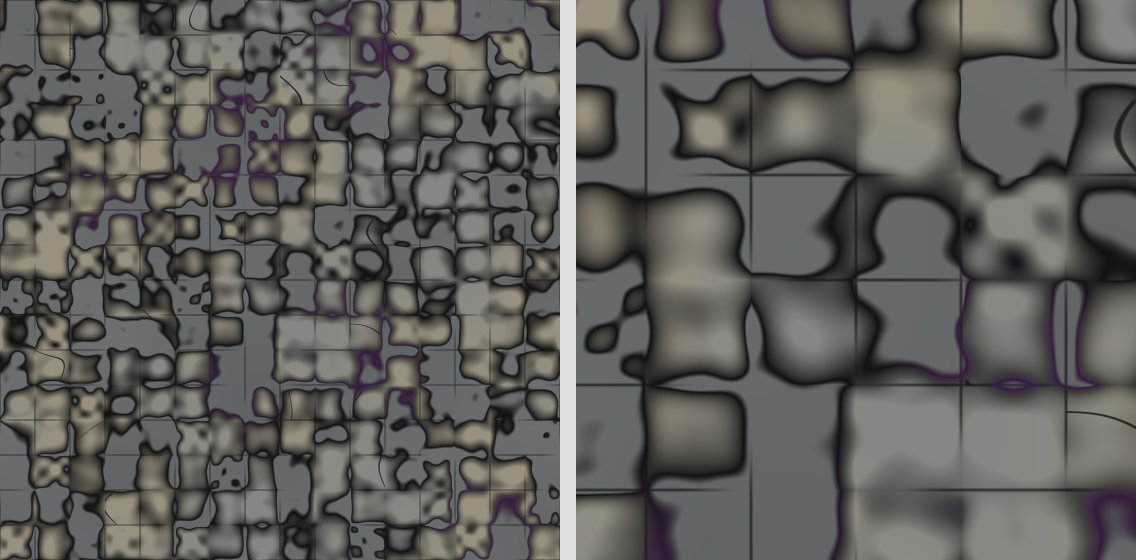
Left: the whole. Right: its middle third, enlarged.
Write a Shadertoy shader that draws this pattern.

```glsl
#define CELLS 16.0
#define SAMPLES 3
#define WARP 0.1
#define RIM_OUT 0.24
#define RIM_IN 0.9
#define CRACK_WIDTH 0.035
#define GROUND vec3(0.415, 0.425, 0.43)
#define RIM vec3(0.07, 0.07, 0.075)
#define PURPLE vec3(0.21, 0.11, 0.24)
#define TAN vec3(0.60, 0.57, 0.50)
#define STEEL vec3(0.52, 0.53, 0.51)

const float PI = 3.14159265;

// Four random values per lattice point, wrapping at the canvas edge
vec4 hash4(vec2 n, float salt) {
    n = mod(n, CELLS) + salt;
    vec4 h = fract(n.xyxy * vec4(0.1031, 0.1030, 0.0973, 0.1099));
    h += dot(h, h.wzxy + 33.33);
    return fract((h.xxyz + h.yzzw) * h.zywx);
}

float cornerValue(vec2 n) {
    return 1.3 * hash4(n, 11.0).x - 0.62;
}

// Bulges of the bottom (x) and left (y) border of a cell
vec2 borderValue(vec2 n, vec2 dome, vec2 thirds) {
    vec4 h = 2.0 * hash4(n, 91.0) - 1.0;
    return (0.95 * h.xy - 0.08) * dome + 0.3 * h.zw * thirds;
}

// Broad drifting regions from layered sines, roughly -1 to 1
float regions(vec2 p, float phase) {
    vec2 w = 2.0 * PI * p;
    float a = sin(w.x + 1.3 * sin(w.y + phase) + phase);
    float b = sin(2.0 * w.y - w.x + 1.7 * phase);
    float c = sin(3.0 * w.x + 2.0 * w.y + 2.3 * phase);
    return 0.4 * a + 0.35 * b + 0.25 * c;
}

// Relief: steep at the lattice lines, level in the middle of each cell
float relief(vec2 q, vec4 shape, vec4 detail) {
    vec2 n = floor(q);
    vec2 u = q - n;
    vec2 dome = pow(max(sin(PI * u), 0.0), vec2(0.7));
    vec2 thirds = sin(3.0 * PI * u);
    vec2 bottomLeft = borderValue(n, dome, thirds);
    float top = borderValue(n + vec2(0, 1), dome, thirds).x;
    float right = borderValue(n + vec2(1, 0), dome, thirds).y;

    // Corners and borders fade quickly towards the middle
    vec2 v = u + WARP * sin(PI * u) * sin(2.6 * u.yx + 6.0 * detail.zw);
    vec2 s = 2.0 * v - 1.0;
    vec2 t = 0.5 + 0.5 * s * s * s;
    float low = mix(cornerValue(n), cornerValue(n + vec2(1, 0)), t.x);
    float high = mix(cornerValue(n + vec2(0, 1)), cornerValue(n + 1.0), t.x);
    float f = mix(low, high, t.y);
    vec2 after = pow(max(s, 0.0), vec2(2.6));
    vec2 before = pow(max(-s, 0.0), vec2(2.6));
    f += bottomLeft.x * before.y + top * after.y;
    f += bottomLeft.y * before.x + right * after.x;

    // Raised or sunken dome; cell modes vanish on the borders
    dome = pow(max(sin(PI * v), 0.0), vec2(0.8));
    thirds = sin(3.0 * PI * v);
    vec2 halves = sin(2.0 * PI * v);
    float height = shape.x > -0.25 ? 0.8 + 0.3 * shape.x : -0.22 + 0.3 * shape.x;
    f += dome.x * dome.y * height;
    f += 0.16 * (halves.x * dome.y * shape.y + halves.y * dome.x * shape.z);
    f += 0.22 * (thirds.x * dome.y * shape.w + thirds.y * dome.x * shape.y);
    f += 0.5 * smoothstep(0.75, 0.95, detail.x) * thirds.x * thirds.y;
    return f;
}

// Fine wandering contour lines
float crack(vec2 q) {
    float c = sin(1.3 * q.x + 1.7 * sin(0.9 * q.y))
            + 0.7 * sin(1.9 * q.y + 1.2 * sin(1.6 * q.x));
    return 1.0 - smoothstep(0.3 * CRACK_WIDTH, CRACK_WIDTH, abs(c));
}

vec3 surface(vec2 p) {
    vec2 q = p * CELLS;
    vec2 n = floor(q);
    vec4 shape = 2.0 * hash4(n, 37.0) - 1.0;
    vec4 detail = hash4(n, 71.0);
    float f = relief(q, shape, detail);

    // Regional tints
    float warm = smoothstep(-0.5, 0.3, regions(p, 0.8));
    float violet = smoothstep(0.25, 0.6, regions(p, 4.1));
    vec3 ground = GROUND * (0.97 + 0.06 * regions(p, 2.2));
    vec3 crown = mix(STEEL, TAN, warm);
    vec3 rim = mix(RIM, PURPLE, violet * smoothstep(0.3, 0.0, abs(f)));

    // Short falloff outside the rim, long shading inside
    float inside = pow(clamp(f / RIM_IN, 0.0, 1.0), 0.75);
    float outside = smoothstep(0.0, RIM_OUT, -f);
    vec3 color = f < 0.0 ? mix(rim, ground, outside) : mix(rim, crown, inside);

    // Broken seams on the lattice
    vec2 gap = 0.5 - abs(fract(q) - 0.5);
    vec2 seam = 1.0 - smoothstep(0.0, 0.026, gap);
    seam *= smoothstep(-0.4, 0.7, sin(1.7 * q.yx + 2.0 * sin(0.8 * q)));
    color = mix(color, rim, 0.7 * max(seam.x, seam.y));

    // Cracks in a few cells
    float cracked = step(0.8, detail.y) * smoothstep(0.1, 0.3, f);
    return mix(color, RIM, 0.8 * cracked * crack(q));
}

void mainImage(out vec4 fragColor, in vec2 fragCoord) {
    vec3 sum = vec3(0.0);
    for (int j = 0; j < SAMPLES; j++) {
        for (int i = 0; i < SAMPLES; i++) {
            vec2 offset = (vec2(i, j) + 0.5) / float(SAMPLES) - 0.5;
            sum += surface((fragCoord + offset) / iResolution.xy);
        }
    }
    fragColor = vec4(sum / float(SAMPLES * SAMPLES), 1.0);
}
```
